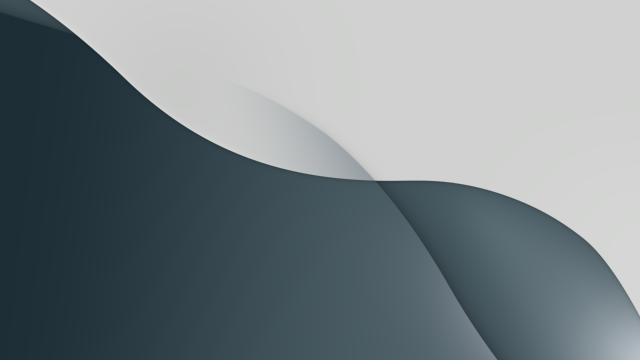
A Shadertoy shader for this background:

```glsl
// Cubic between two knots (x, height, slope); continues straight before the first
float span(float x, vec3 a, vec3 b) {
    float w = b.x - a.x;
    float t = (x - a.x) / w;
    if (t < 0.0) return a.y + a.z * (x - a.x);
    float s = 1.0 - t;
    return s * s * ((1.0 + 2.0 * t) * a.y + t * w * a.z)
         + t * t * ((1.0 + 2.0 * s) * b.y - s * w * b.z);
}

// Upper outline of the dark sheets
float wave(float x) {
    vec3 shoulder = vec3(0.347, 0.218, 0.97), valley = vec3(0.625, 0.412, 0.46);
    vec3 rest = vec3(1.042, 0.502, 0.03), crest = vec3(1.181, 0.502, 0.02);
    vec3 brow = vec3(1.412, 0.546, 0.36), drop = vec3(1.620, 0.662, 0.80);
    if (x < shoulder.x) return span(x, vec3(0.083, 0.0, 0.68), shoulder);
    if (x < valley.x) return span(x, shoulder, valley);
    if (x < rest.x) return span(x, valley, rest);
    if (x < crest.x) return span(x, rest, crest);
    if (x < brow.x) return span(x, crest, brow);
    if (x < drop.x) return span(x, brow, drop);
    return span(x, drop, vec3(1.778, 0.880, 1.85));
}

// Edge of the translucent sheet crossing the wave
float fold(float x) {
    vec3 bend = vec3(0.880, 0.354, 0.68), crossing = vec3(1.042, 0.502, 1.12);
    vec3 steep = vec3(1.25, 0.799, 1.75);
    if (x < bend.x) return span(x, vec3(0.613, 0.218, 0.30), bend);
    if (x < crossing.x) return span(x, bend, crossing);
    if (x < steep.x) return span(x, crossing, steep);
    return span(x, steep, vec3(1.382, 1.0, 1.35));
}

// Approximate distance to a curve, positive below it
float below(float y, float height, float nextHeight) {
    float slope = (nextHeight - height) / 0.002;
    return (y - height) / sqrt(1.0 + slope * slope);
}

void mainImage(out vec4 fragColor, in vec2 fragCoord) {
    // Height units, y pointing down
    vec2 p = vec2(fragCoord.x, iResolution.y - fragCoord.y) / iResolution.y;
    float soft = 0.8 / iResolution.y;
    float waveDist = below(p.y, wave(p.x), wave(p.x + 0.002));
    float foldDist = below(p.y, fold(p.x), fold(p.x + 0.002));
    float inWave = smoothstep(-soft, soft, waveDist);
    float inFold = smoothstep(-soft, soft, foldDist);

    // Pale backdrop, a little dimmer toward the left hollow
    vec3 pale = vec3(0.815, 0.82, 0.815);
    pale -= 0.03 * exp(-dot(p - vec2(0.5, 0.25), p - vec2(0.5, 0.25)) / 0.08);
    pale += 0.02 * smoothstep(1.2, 1.8, p.x) * smoothstep(0.2, 0.7, p.y);

    // Translucent veil with a soft lip outside its edge
    float veil = smoothstep(0.58, 1.08, p.x) * exp(-3.0 * max(foldDist, 0.0));
    float lip = smoothstep(0.65, 0.95, p.x) * exp(-max(-foldDist, 0.0) / 0.010);
    vec3 light = mix(pale - 0.06 * lip, mix(pale, vec3(0.58, 0.61, 0.635), veil), inFold);
    light += 0.06 * exp(-abs(waveDist) / 0.006) * (1.0 - smoothstep(0.5, 1.0, p.x));

    // Left dark sheet, lit along the fold
    vec3 left = mix(vec3(0.115, 0.18, 0.212), vec3(0.29, 0.36, 0.39),
                    smoothstep(0.0, 1.2, p.x + 0.12 * (p.y - 0.5)));
    float sheen = exp(-max(foldDist, 0.0) / 0.1) * smoothstep(0.5, 1.0, p.y);
    left = mix(left, vec3(0.50, 0.54, 0.58), 0.9 * sheen);

    // Right sheet, shaded by the fold and glowing in the lower corner
    float away = max(-foldDist, 0.0);
    vec3 right = mix(vec3(0.25, 0.32, 0.35), vec3(0.355, 0.425, 0.455),
                     smoothstep(0.0, 0.25, away) * smoothstep(-0.08, 0.12, waveDist));
    float corner = exp(-pow(length(p - vec2(1.80, 1.0)) / 0.19, 1.5));
    right = mix(right, vec3(0.80, 0.82, 0.85), 0.85 * corner);
    right *= 1.0 - 0.25 * exp(-away / 0.02);

    // Dark rim just inside the wave
    vec3 dark = mix(right, left, inFold);
    dark *= 1.0 - 0.22 * exp(-max(waveDist, 0.0) / 0.005);

    fragColor = vec4(mix(light, dark, inWave), 1.0);
}
```
